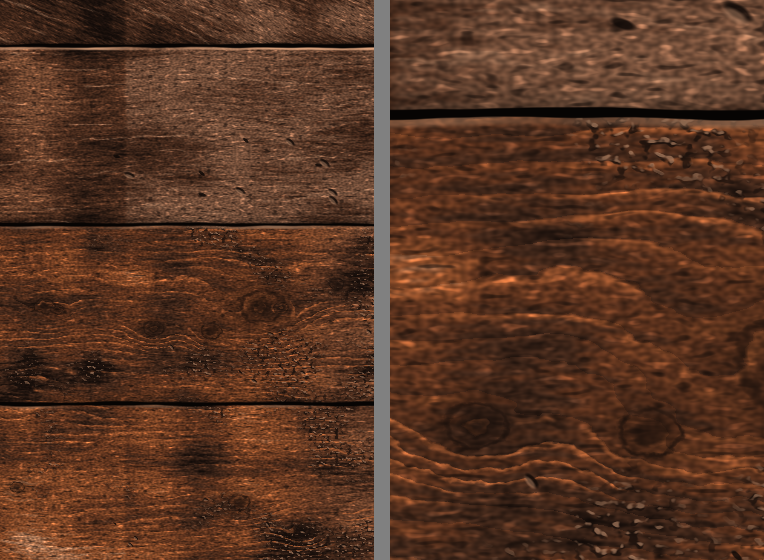
Left: the whole. Right: its middle third, enlarged.
Give the GLSL for this texture, as a Shadertoy shader.

```glsl
#define PLANK_H 0.4785
#define SEAM_Y 0.418
#define SEAM_W 0.0045
#define RINGS 42.0
#define KNOTS 7
#define GOUGES 11
#define DARK vec3(0.09, 0.055, 0.04)
#define UMBER vec3(0.25, 0.15, 0.10)
#define RUSSET vec3(0.35, 0.19, 0.11)
#define HONEY vec3(0.51, 0.28, 0.15)
#define ASH vec3(0.45, 0.31, 0.23)
#define PALE vec3(0.69, 0.51, 0.39)

vec2 hash22(vec2 p) {
    vec3 q = fract(p.xyx * vec3(0.1031, 0.1030, 0.0973));
    q += dot(q, q.yzx + 33.33);
    return fract((q.xx + q.yz) * q.zy);
}
float corner(vec2 cell, vec2 offset) {
    float a = 6.2832 * hash22(cell).x;
    return dot(vec2(cos(a), sin(a)), offset);
}
// Gradient noise, roughly -0.7 to 0.7
float noise(vec2 p) {
    vec2 i = floor(p), f = p - i, e = vec2(1, 0);
    vec2 u = f * f * f * (f * (f * 6.0 - 15.0) + 10.0);
    return mix(mix(corner(i, f), corner(i + e, f - e), u.x),
               mix(corner(i + e.yx, f - e.yx), corner(i + 1.0, f - 1.0), u.x), u.y);
}
float fbm(vec2 p) {
    float sum = 0.0, amp = 0.6;
    for (int i = 0; i < 4; i++, amp *= 0.5) {
        sum += amp * noise(p);
        p = p * 2.03 + 17.3;
    }
    return sum;
}
// Bends the grain field into rings around knots; core receives their dark hearts
float knotField(vec2 q, float row, float field, out float core) {
    core = 0.0;
    int count = row == 1.0 ? KNOTS : row == 0.0 ? 3 : 0;
    for (int i = 0; i < count; i++) {
        float n = float(i);
        vec2 h = hash22(vec2(n * 7.0 + 3.0, row * 13.0 + 5.0));
        vec2 c = vec2((n + h.x) / float(count), PLANK_H * mix(0.14, 0.8, h.y));
        float r = mix(0.012, 0.021, h.x);
        if (row == 1.0 && i == KNOTS - 3) { r = 0.042; c = vec2(0.70, 0.26); }
        vec2 v = (q - c) * vec2(0.75, 1.0);
        float d = length(v) + 0.35 * r * fbm(v / r * 1.5 + n);
        field = mix(field, d * 1.5 + c.y, exp(-d * d / (r * r * 5.0)));
        float heart = 0.7 * (1.0 - smoothstep(0.3 * r, 1.1 * r, d));
        float rim = 0.7 * exp(-pow((d - r) / (0.14 * r), 2.0));
        core = max(core, max(max(heart, rim), 0.45 * exp(-d * d / (r * r * 3.0))));
    }
    return field;
}
// Tilted dents: x is the dark hollow, y the lit lower lip
vec2 gouges(vec2 q, float row) {
    vec2 mark = vec2(0);
    for (int i = 0; i < GOUGES; i++) {
        vec2 h = hash22(vec2(float(i) * 5.0 + 2.0, row * 19.0 + 41.0)), g = hash22(h * 91.0 + 7.0);
        vec2 c = vec2(0.2 + 0.8 * sqrt(h.x), PLANK_H * mix(0.1, 0.48, h.y));
        vec2 s = vec2(1.0, 0.4) * (row == 2.0 ? 0.019 : 0.010) * mix(0.55, 1.0, g.x);
        float a = mix(0.1, 0.9, g.y);
        vec2 v = mat2(cos(a), sin(a), -sin(a), cos(a)) * (q - c);
        mark.x = max(mark.x, 1.0 - smoothstep(0.6, 1.1, length(v / s)));
        float lip = 1.0 - smoothstep(0.4, 1.0, length(v / s + vec2(0, 0.7)));
        mark.y = max(mark.y, lip * step(0.45, g.x));
    }
    return mark;
}
void mainImage(out vec4 fragColor, in vec2 fragCoord) {
    float px = 1.0 / iResolution.x;
    vec2 p = fragCoord * px;
    // Planks and their slightly uneven seams
    float seam = floor((p.y - SEAM_Y) / PLANK_H + 0.5);
    float d = p.y - SEAM_Y - seam * PLANK_H + 0.006 * fbm(vec2(p.x * 5.0, seam * 9.3 + 0.4));
    float row = seam + step(0.0, d), grey = step(1.5, row), top = step(2.5, row), core;
    vec2 q = vec2(p.x, p.y - SEAM_Y - (row - 1.0) * PLANK_H), seed = row * vec2(7.7, 3.1);
    // Grain, sheared on the top plank: thin broken rings, fibres, pores
    vec2 w = q + vec2(0.0, top * 0.4 * q.x);
    float field = knotField(q, row, w.y + 0.085 * fbm(w * vec2(1.6, 3.5) + seed), core);
    float s = fract(field * RINGS * mix(1.0, 0.5, grey) + 0.35 * fbm(w * vec2(12, 45)));
    float ring = smoothstep(mix(0.66, 0.82, grey), 0.92, s) * (1.0 - smoothstep(0.92, 1.0, s));
    ring *= smoothstep(-0.05, 0.3, noise(q * vec2(5, 14) + seed + 4.0) + 0.4 * noise(q * vec2(40, 70)));
    float fibre = noise(vec2(w.x, mix(w.y, field, 0.5)) * vec2(8, 120) + seed) + 0.8 * noise(w * vec2(40, 180) + seed);
    float pore = noise(w * vec2(45, 150) + seed + 31.0), grit = noise(w * vec2(130, 220) + 5.0);
    // Blistered finish and the stain: clouds, vertical bands, a straight lap mark
    float worn = smoothstep(0.0, 0.28, fbm(q * vec2(4, 5) + seed + 9.0) + 0.25 * (p.x - 0.6)) * (1.0 - grey);
    float lap = smoothstep(0.328, 0.342, p.x + 0.01 * noise(q * 30.0));
    float tone = 0.53 + 0.95 * fbm(q * vec2(2.2, 6.5) + seed) + 0.32 * noise(vec2(p.x * 7.0, row * 5.3 + 0.5));
    tone += 0.24 * fibre + 0.14 * (p.x - 0.5) - 0.2 * worn + (1.0 - grey) * 0.14 * (s - 0.5);
    tone += (row == 0.0 ? 0.14 - 0.2 * lap : grey * (0.2 * lap - 0.12)) - 0.14 * top;
    vec3 warm = mix(DARK, UMBER, smoothstep(0.0, 0.34, tone));
    warm = mix(mix(warm, RUSSET, smoothstep(0.28, 0.55, tone)), HONEY, smoothstep(0.5, 0.82, tone));
    vec3 cool = mix(mix(DARK, UMBER, smoothstep(0.0, 0.38, tone)), ASH, smoothstep(0.32, 0.78, tone));
    vec3 col = mix(warm, cool, grey * mix(0.6, 0.95, lap));
    col = mix(col, ASH, 0.5 * smoothstep(0.7, 1.05, p.x) * smoothstep(0.3, 0.6, tone));
    col = mix(col, PALE, 0.75 * smoothstep(0.78, 1.2, tone));
    col = mix(col, mix(HONEY * 1.35, PALE, grey), ring * mix(0.7, 0.4, grey));
    col = mix(col, DARK, 0.55 * smoothstep(0.2, 0.5, pore));
    col = mix(col, col * 1.5, smoothstep(0.2, 0.5, -pore)) * (1.0 + 0.5 * grit);
    vec2 b = q * vec2(85, 120) + seed;
    float bump = noise(b) + 0.4 * noise(b * 2.1);
    col = mix(col, DARK, 0.8 * worn * smoothstep(0.08, 0.35, bump));
    col = mix(col, PALE, 0.7 * worn * smoothstep(0.22, 0.5, bump - noise(b + vec2(0.1, 0.4))));
    // Knots and dents
    col = mix(col, DARK, clamp(core * (0.95 + 0.5 * fibre), 0.0, 1.0));
    vec2 dent = gouges(q, row) * (1.0 - top);
    col = mix(mix(col, DARK * 0.7, 0.85 * dent.x), PALE, 0.5 * dent.y);
    // Seam gap, shadow above and bright bevel below
    col *= 1.0 - 0.45 * step(0.0, d) * exp(-d / 0.014);
    float bevel = smoothstep(-0.014, -0.008, d) * step(d, 0.0);
    bevel *= clamp(0.25 + 0.25 * seam + 0.8 * noise(vec2(p.x * 6.0, seam * 4.7)), 0.0, 1.0);
    col = mix(col, PALE * mix(0.8, 1.25, step(1.5, seam)), bevel);
    float gap = SEAM_W * (1.0 + 0.7 * noise(vec2(p.x * 9.0, seam + 0.5)));
    col = mix(DARK * 0.25, col, smoothstep(gap - px, gap + px, abs(d)));
    fragColor = vec4(clamp(col, 0.0, 1.0), 1.0);
}
```
